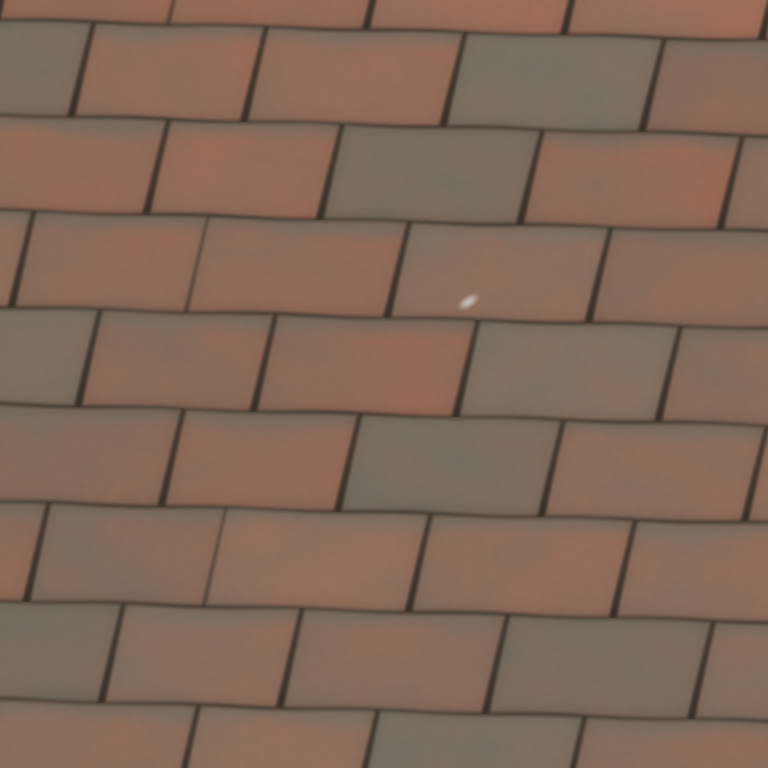
Write a Shadertoy shader that draws this texture.

```glsl
#define COURSE 0.1267
#define FIRST_COURSE 0.0262
#define SLOPE 0.028
#define LEAN 0.0297
#define WIDE 0.2635
#define NARROW 0.2285
#define STAGGER 0.0911
#define DRIFT 0.0065
#define GROWTH 0.0055
#define JOINT 0.0042
#define BED 0.0024
#define SOFTNESS 0.0038

const vec3 GREY = vec3(0.460, 0.428, 0.382);
const vec3 CLAY = vec3(0.598, 0.422, 0.345);
const vec3 DUST = vec3(0.480, 0.440, 0.390);
const vec3 GAP = vec3(0.220, 0.185, 0.155);
const vec3 SHADE = vec3(0.275, 0.235, 0.200);
const vec3 CHIP = vec3(0.76, 0.72, 0.68);

float hash(vec2 p) {
    return fract(sin(dot(p, vec2(127.1, 311.7))) * 4375.85);
}

// Distance to the nearest scattered point
float cellular(vec2 p) {
    vec2 cell = floor(p);
    float nearest = 2.0;
    for (int j = -1; j <= 1; j++)
        for (int i = -1; i <= 1; i++) {
            vec2 c = cell + vec2(i, j);
            vec2 point = c + vec2(hash(c), hash(c + 19.3));
            nearest = min(nearest, distance(p, point));
        }
    return nearest;
}

// Soft blotches from layered, warped sines
float blotches(vec2 p) {
    float sum = 0.0, amp = 0.5;
    for (int i = 0; i < 3; i++) {
        sum += amp * sin(p.x + 1.3 * sin(p.y)) * sin(p.y + 1.1 * sin(p.x));
        p = mat2(1.5, 1.1, -1.1, 1.5) * p + 2.7;
        amp *= 0.5;
    }
    return sum;
}

float stroke(float dist, float halfWidth, float soft) {
    return 1.0 - smoothstep(halfWidth - soft, halfWidth + soft, dist);
}

void mainImage(out vec4 fragColor, in vec2 fragCoord) {
    vec2 p = fragCoord / iResolution.xy;
    p.y = 1.0 - p.y;
    float soft = max(SOFTNESS, 1.0 / iResolution.y);

    // Sloping courses, counted downwards and growing slightly
    float bend = 0.0288 * p.y * (1.0 - p.y);
    float wobble = 0.0012 * sin(p.x * 27.0 - p.y * 19.0);
    float course = (p.y + bend - FIRST_COURSE - SLOPE * p.x + wobble) / COURSE + 1.0;
    float row = floor(course);
    float v = course - row;
    float phase = mod(row, 3.0);

    // Leaning tiles: one narrow column between wide ones; one course has slipped
    float growth = 1.0 + GROWTH * (row - 4.0);
    float wide = WIDE * growth, slim = NARROW * growth;
    float start = 0.0247 + STAGGER * phase + DRIFT * row;
    start -= row == 4.0 ? 0.011 : 0.0;
    float q = p.x + LEAN * v - start;
    bool narrow = q >= 0.0 && q < slim;
    float along = q < 0.0 ? q : q - slim;
    float col = narrow ? 0.0 : floor(along / wide) + (q < 0.0 ? 0.0 : 1.0);
    float width = narrow ? slim : wide;
    float left = narrow ? q : mod(along, wide);
    float u = left / width;

    // Fired colour: a diagonal run of grey tiles, warmer courses near the top
    vec2 id = vec2(col, row);
    bool greyTile = phase > 0.0 && mod(col + phase, 3.0) < 0.5;
    float chance = hash(id + 7.0);
    float tone = greyTile ? 0.08 + 0.22 * chance
                          : 0.50 + 0.34 * chance - 0.035 * (row - 4.0);
    float mottling = blotches(p * vec2(19.0, 27.0) + 9.0 * chance);
    float warmth = tone + 0.24 * (u - 0.5) + 0.26 * mottling;
    vec3 color = mix(GREY, CLAY, clamp(warmth, 0.0, 1.15));
    float dusty = 1.0 - smoothstep(0.04, 0.27, v + 0.06 * mottling);
    color = mix(color, DUST, 0.70 * dusty);

    // Faint grain and tile brightness
    float grain = cellular(p * vec2(90.0, 105.0)) - 0.5;
    color *= 1.0 + 0.022 * grain + 0.05 * (hash(id + 31.0) - 0.5);

    // Side joints widen downwards; some are nearly closed
    float jointId = u < 0.5 ? col : col + 1.0;
    float closed = jointId == 1.0 && phase == 0.0 ? 0.60 : 1.0;
    float jointWidth = JOINT * closed * mix(0.75, 1.2, v);
    float jointDist = min(left, width - left);
    float joint = stroke(jointDist, jointWidth, soft);
    color *= 1.0 - 0.10 * closed * exp(-jointDist * 120.0);
    color = mix(color, GAP, joint * mix(0.75, 0.95, v) * closed);

    // Bed lines with a faint shadow around them
    float bedDist = min(v, 1.0 - v) * COURSE;
    float strength = 0.74 + 0.14 * sin(p.x * 17.0 - p.y * 11.0);
    color *= 1.0 - 0.14 * exp(-bedDist * 130.0);
    color = mix(color, SHADE, strength * stroke(bedDist, BED, soft));

    // One pale chip
    vec2 chip = p - vec2(0.610, 0.393);
    chip.y += 0.45 * chip.x;
    color = mix(color, CHIP, stroke(length(chip * vec2(0.65, 1.0)), 0.006, 0.005));

    fragColor = vec4(color, 1.0);
}
```
